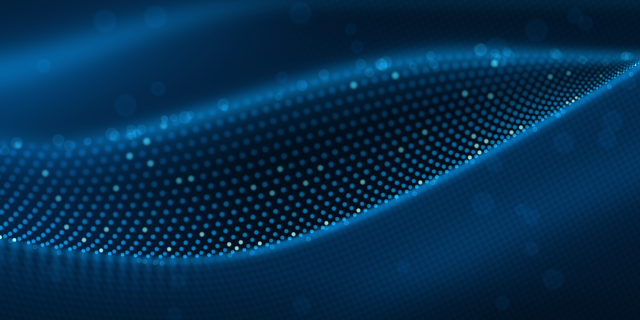
A Shadertoy shader for this background:

```glsl
// A folded sheet of glowing blue dots under soft, out-of-focus ridges.
// Two height curves bound the sheet; a warped lattice between them sets the dots,
// while Gaussian ridges, fine mesh and hashed bokeh discs fill the rest.

#define ROWS 15.0
#define COLUMN_SCALE 0.92
#define ROW_LEAN 0.35
#define ROW_POWER 1.43
#define MESH_PITCH 0.021
#define SPARKLE_SHARE 0.06
#define RIDGE_BOKEH 70
#define LOOSE_BOKEH 46

const float TAU = 6.28318;
const vec3 NAVY = vec3(0.008, 0.105, 0.200);
const vec3 BLUE = vec3(0.008, 0.28, 0.465);
const vec3 AZURE = vec3(0.012, 0.42, 0.60);
const vec3 TEAL = vec3(0.24, 0.68, 0.70);
const vec3 PALE = vec3(0.58, 0.80, 0.74);

float hash(vec2 p) {
    vec3 q = fract(vec3(p.xyx) * 0.1031);
    q += dot(q, q.yzx + 33.33);
    return fract((q.x + q.y) * q.z);
}

float bell(float d, float width) {
    return exp(-d * d / (width * width));
}

// Height curves of the folds, in units of the canvas height
float lowerEdge(float x) {
    float d = x - 0.55;
    float side = d < 0.0 ? 0.32 : 0.667;
    return 0.198 + side * (sqrt(d * d + 0.49) - 0.7);
}

float upperEdge(float x) {
    return 0.535 + 0.293 * smoothstep(0.03, 1.5, x)
         + 0.017 * (1.0 - smoothstep(0.0, 0.2, x)) - 0.006 * smoothstep(1.6, 2.0, x);
}

float backEdge(float x) {
    return 0.775 + 0.225 * smoothstep(-0.25, 0.95, x) - 0.02 * bell(x, 0.4);
}

// Columns tighten toward the right
float columnAt(float x) {
    return COLUMN_SCALE * ((2.0 * x + 6.0) * (2.0 * x + 6.0) - 36.0);
}

float columnX(float u) {
    return 0.5 * (sqrt(max(36.0 + u / COLUMN_SCALE, 0.0)) - 6.0);
}

// Soft disc with a faintly brighter rim
float bokeh(float d, float r) {
    float disc = 1.0 - smoothstep(r * 0.75, r * 1.15, d);
    return disc * (0.75 + 0.25 * smoothstep(r * 0.4, r * 0.9, d));
}

vec3 sheetDots(vec2 p, float v) {
    vec3 light = vec3(0.0);
    float u = columnAt(p.x);
    float nearRow = round(pow(max(v, 1e-4), 1.0 / ROW_POWER) * ROWS);
    for (float k = -2.0; k <= 2.0; k++) {
        float row = nearRow + k;
        if (row < 0.0 || row > ROWS) continue;
        float col = round(u - ROW_LEAN * row);
        float x = columnX(col + ROW_LEAN * row);
        float w = row / ROWS;
        float low = lowerEdge(x);
        float gap = max(upperEdge(x) - low, 0.0);
        float d = length(p - vec2(x, low + gap * pow(w, ROW_POWER)));
        float shrink = mix(0.45, 1.0, smoothstep(0.02, 0.28, gap));
        float r = mix(0.0058, 0.0105, w) * shrink;
        float blur = mix(0.004, 0.012, w);
        float dotMask = 1.0 - smoothstep(r - blur * 0.6, r + blur * 0.6, d);
        float rnd = hash(vec2(col + 91.0, row + 17.0));
        float sparkle = step(1.0 - SPARKLE_SHARE * (1.7 - w), rnd);
        vec3 tint = mix(AZURE, BLUE * 0.34, smoothstep(0.1, 0.85, w));
        tint = mix(tint, mix(PALE, TEAL * 0.6, smoothstep(0.0, 0.6, w)), sparkle);
        light = max(light, tint * dotMask);
    }
    return light;
}

void mainImage(out vec4 fragColor, in vec2 fragCoord) {
    vec2 p = fragCoord / iResolution.y;
    float low = lowerEdge(p.x), high = upperEdge(p.x);
    float below = low - p.y, above = p.y - high;
    float v = clamp(-below / max(high - low, 0.005), 0.0, 1.0);
    float under = smoothstep(-0.006, 0.012, below);
    float over = smoothstep(-0.03, 0.03, above);
    float inside = (1.0 - under) * (1.0 - over);
    float right = smoothstep(0.5, 1.4, p.x);

    // Back layer: hazy ridge at the upper left, dark toward the right
    float back = p.y - backEdge(p.x);
    float haze = 1.0 - smoothstep(0.0, 1.1, p.x);
    vec3 backCol = NAVY * mix(1.15, 0.88, right);
    backCol += BLUE * 0.45 * haze * bell(back + 0.06, 0.17);
    backCol += AZURE * bell(back, mix(0.035, 0.065, haze)) * mix(0.16, 0.36, haze);

    // Inner sheet: darkest in the middle
    vec3 sheetCol = NAVY * mix(1.3, 0.52, smoothstep(0.0, 0.95, p.x));
    sheetCol += BLUE * 0.2 * smoothstep(0.5, 1.0, v);

    // Underside: blue slope with a second broad fold
    vec3 underCol = NAVY * 1.12 + BLUE * mix(0.16, 0.3, right) * exp(-max(below, 0.0) / 0.25);
    float fold = p.y - (0.1 + 0.46 * (p.x - 1.17));
    underCol += BLUE * 0.22 * bell(fold, 0.11) * smoothstep(0.8, 1.5, p.x);
    underCol *= 1.0 - 0.25 * smoothstep(0.0, 0.35, -fold) * right;

    // Fine mesh on the outer layers
    vec2 mesh = cos(TAU * vec2(p.x + 0.5 * p.y, below) / MESH_PITCH);
    float grain = mesh.x + mesh.y;
    underCol *= 1.0 + 0.05 * grain;
    backCol *= 1.0 + 0.04 * grain * right;
    vec3 col = mix(mix(sheetCol, backCol, over), underCol, under);

    // Ridge lights
    float crest = mix(0.16, 0.46, smoothstep(0.1, 0.6, p.x));
    float narrow = smoothstep(1.3, 2.0, p.x);
    col += AZURE * crest * bell(above, mix(0.036, 0.024, narrow));
    col += BLUE * 0.14 * bell(above + 0.02, 0.085) * (1.0 - narrow) * (1.0 - under);
    float rim = bell(below - 0.008, below < 0.008 ? 0.010 : 0.022);
    col += AZURE * rim * mix(0.2, 0.58, smoothstep(0.35, 0.95, p.x));
    float streak = 0.5 + 0.5 * cos(TAU * columnAt(p.x));
    col += AZURE * 0.42 * streak * under * exp(-max(below, 0.0) / 0.05)
         * (1.0 - smoothstep(0.35, 0.8, p.x));

    // Focused dots
    float dotZone = (1.0 - smoothstep(0.0, 0.02, below)) * (1.0 - over);
    col += sheetDots(p, v) * dotZone;

    // Bokeh strung along both ridges
    for (int i = 0; i < RIDGE_BOKEH; i++) {
        float n = float(i);
        float x = 2.0 * hash(vec2(n, 3.0));
        float spread = hash(vec2(n, 7.0)) - 0.5;
        bool onUpper = i % 3 != 0;
        vec2 c = vec2(x, onUpper ? upperEdge(x) + spread * 0.045 : lowerEdge(x) - 0.012 + spread * 0.02);
        float r = onUpper ? mix(0.011, 0.021, hash(vec2(n, 11.0))) : 0.008;
        col += mix(AZURE, TEAL, 0.5) * bokeh(length(p - c), r) * (onUpper ? 0.13 : 0.24);
    }

    // Faint loose bokeh on the outer layers
    for (int i = 0; i < LOOSE_BOKEH; i++) {
        float n = float(i) + 50.0;
        vec2 c = vec2(2.0 * hash(vec2(n, 5.0)), hash(vec2(n, 13.0)));
        float r = mix(0.018, 0.037, hash(vec2(n, 19.0)));
        col += BLUE * 0.12 * bokeh(length(p - c), r) * (1.0 - inside);
    }

    // Darken the bottom and the upper right corner
    col *= mix(0.82, 1.0, smoothstep(0.0, 0.16, p.y));
    col *= 1.0 - 0.15 * smoothstep(0.85, 1.0, p.y) * right;
    fragColor = vec4(clamp(col, 0.0, 1.0), 1.0);
}
```
